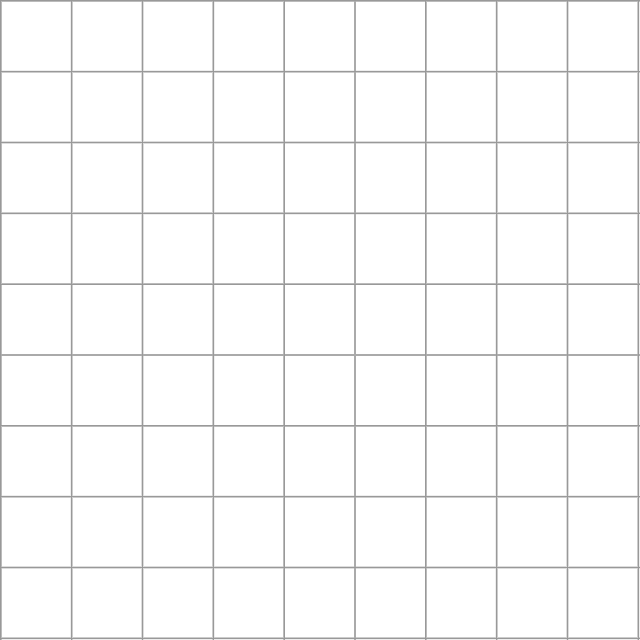
This pattern is drawn by a three.js fragment shader. Its source:

```glsl
// Draws a plain white sheet ruled with a thin grey grid of nine by nine square cells.
varying vec2 vUv;

// Share of a pixel covered by the nearest rule, separately for each axis.
vec2 ruleCoverage(vec2 p, float pitch, float width) {
  vec2 pixel = fwidth(p);
  vec2 dist = abs(mod(p + 0.5 * pitch, pitch) - 0.5 * pitch);
  vec2 cover = (0.5 * (width + pixel) - dist) / pixel;
  return clamp(cover, vec2(0.0), min(vec2(1.0), width / pixel));
}

void main() {
  // The canvas is 768 units wide; the grid starts one unit in from the upper left.
  vec2 sheet = vec2(vUv.x, 1.0 - vUv.y) * 768.0;
  vec2 rules = ruleCoverage(sheet - 1.0, 85.0, 2.0);

  // Crossings keep the same grey as the rules themselves.
  vec3 paper = vec3(1.0);
  vec3 ink = vec3(0.6);
  gl_FragColor = vec4(mix(paper, ink, max(rules.x, rules.y)), 1.0);
}
```
